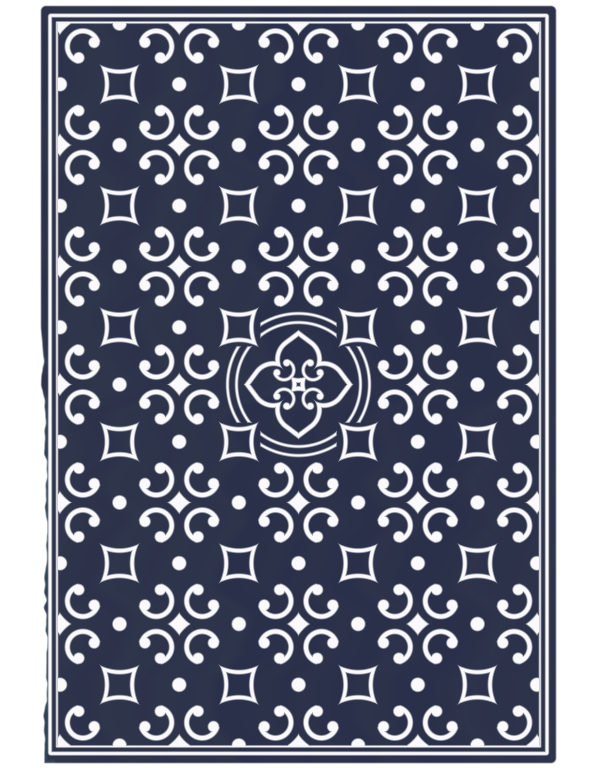
Write a Shadertoy shader that draws this pattern.

```glsl
// Navy ornamental panel: a lattice of four-scroll rosettes, dots and pinched
// squares inside a double frame, with a quatrefoil medallion at the centre.
// Every part is a signed distance; units are 1/768 of the canvas height.

float hash(float n) {
    return fract(sin(n * 127.1) * 43758.5453);
}

float noise(float x) {
    float i = floor(x), f = fract(x);
    return mix(hash(i), hash(i + 1.0), f * f * (3.0 - 2.0 * f));
}

float box(vec2 p, vec2 halfSize, float radius) {
    vec2 d = abs(p) - halfSize + radius;
    return length(max(d, 0.0)) + min(max(d.x, d.y), 0.0) - radius;
}

// C-scroll opening away from the origin, q folded into the first quadrant
float scroll(vec2 q) {
    vec2 c = q - 23.0;
    vec2 r = vec2(abs(c.x - c.y), c.x + c.y) * 0.7071;
    vec2 tip = vec2(0.906, 0.423);
    bool onArc = r.y * tip.x < r.x * tip.y;
    float stroke = onArc ? abs(length(r) - 15.5) : length(r - 15.5 * tip);
    return min(stroke - 2.5, length(r - 12.0 * tip) - 5.5);
}

// Four-pointed star with hollow sides
float hollowDiamond(vec2 q) {
    return 43.1 - length(q - 35.5);
}

// Square outline with pinched sides and flared corners
float pinchedSquare(vec2 p) {
    p = abs(p);
    float side = min(p.x, p.y);
    float d = max(p.x, p.y) - 0.012 * side * side;
    return abs(d - 12.6) - 2.1;
}

// Four round lobes, each drawn out to a point
float quatrefoil(vec2 q) {
    vec2 lobe = vec2(max(q.x, q.y) - 25.0, min(q.x, q.y));
    bool onPoint = lobe.x > 0.0 && lobe.y * 0.8 < lobe.x * 0.6;
    return (onPoint ? dot(lobe, vec2(0.8, 0.6)) : length(lobe)) - 21.0;
}

float medallion(vec2 p) {
    vec2 q = abs(p);
    float radius = length(q);
    float rings = min(abs(radius - 71.0), abs(radius - 62.0)) - 1.4;
    rings = max(rings, min(q.x, q.y) - 38.0);
    float outline = abs(quatrefoil(q)) - 2.3;
    return min(min(rings, outline), scroll(q / 0.63) * 0.63);
}

float lattice(vec2 p) {
    // The middle row is slightly shorter than the others
    float row = round((abs(p.y) + 3.5) / 121.5);
    vec2 halfCell = vec2(59.65, row < 0.5 ? 57.25 : 60.75);
    vec2 q = vec2(p.x - 119.3 * round(p.x / 119.3),
                  abs(p.y) - max(0.0, row * 121.5 - 3.5));
    q = abs(q);

    float rosette = min(scroll(q), hollowDiamond(q));
    float dots = min(length(q - vec2(halfCell.x, 0.0)),
                     length(q - vec2(0.0, halfCell.y))) - 7.0;
    float ornament = min(rosette, dots);
    if (length(p) < 76.0) ornament = medallion(p);
    return min(ornament, pinchedSquare(q - halfCell));
}

void mainImage(out vec4 fragColor, in vec2 fragCoord) {
    float unit = 768.0 / iResolution.y;
    vec2 p = (fragCoord - 0.5 * iResolution.xy) * unit - vec2(1.5, -0.5);
    float soft = max(1.2, 0.75 * unit);

    // Lattice clipped by the frame, then the two frame lines
    float inner = box(p, vec2(241.5, 362.0), 0.0);
    float outer = box(p, vec2(248.5, 369.0), 1.0);
    float white = max(lattice(p), inner);
    white = min(white, min(abs(inner) - 1.0, abs(outer) - 1.8));

    // Panel edge, worn away along the lower left side
    float ragged = 5.0 * noise(p.y * 0.035) + 3.0 * noise(p.y * 0.13 + 9.0);
    float wear = ragged * (1.0 - smoothstep(20.0, 60.0, p.y));
    float panel = box(p, vec2(257.5, 378.5), 5.0);
    panel = max(panel, -257.5 + wear - p.x);

    // Ink is faintly mottled and turns teal next to the worn edge
    float mottle = noise(p.x * 0.05 + 4.0 * noise(p.y * 0.03));
    vec3 navy = mix(vec3(0.165, 0.185, 0.29), vec3(0.185, 0.21, 0.29), mottle);
    float fade = smoothstep(-5.0, 0.0, panel) * step(p.x, -244.0);
    navy = mix(navy, vec3(0.22, 0.31, 0.37), fade * min(wear * 0.2, 1.0));

    vec3 color = mix(vec3(0.98, 0.98, 0.99), navy, smoothstep(-soft, soft, white));
    color = mix(color, vec3(1.0), smoothstep(-soft, soft, panel));
    fragColor = vec4(color, 1.0);
}
```
